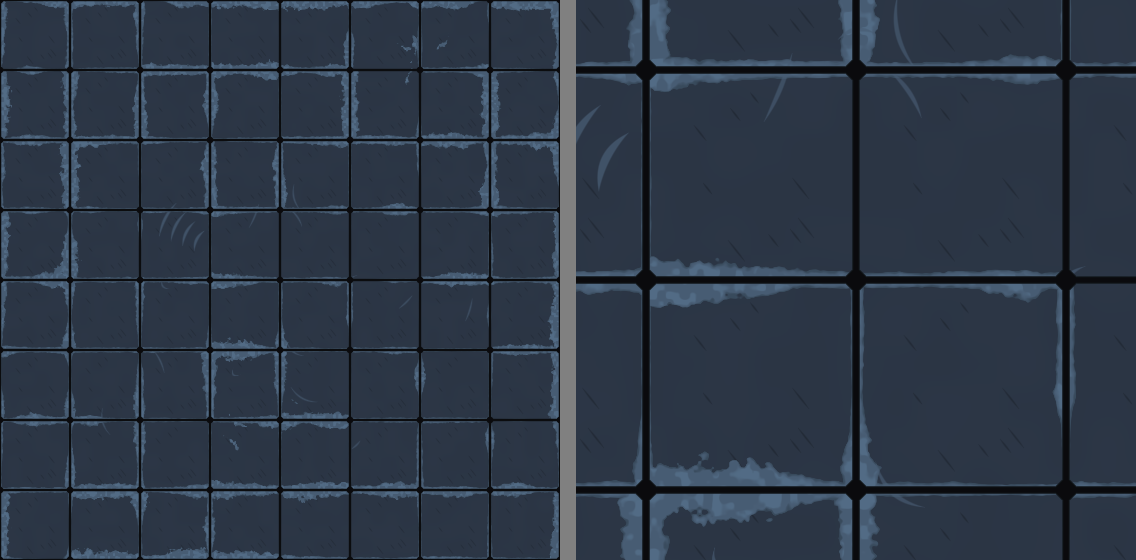
Left: the whole. Right: its middle third, enlarged.
This texture is drawn by a WebGL 1 fragment shader. Its source:

```glsl
precision highp float;
// Eight by eight slate-blue tiles with thin black grout and chamfered corners.
// Ragged pale wear grows from the grout lines by noise; looped strokes add
// scuffs, curved scratches and the faint nicks shared by every tile.
uniform vec2 u_resolution;

const float TILES = 8.0;

float hash(vec2 p) {
  vec3 q = fract(p.xyx * vec3(0.1031, 0.1030, 0.0973));
  q += dot(q, q.yzx + 33.33);
  return fract((q.x + q.y) * q.z);
}

vec2 hash2(float n) {
  return vec2(hash(vec2(n, 3.7)), hash(vec2(n, 19.3)));
}

float noise(vec2 p) {
  vec2 i = floor(p), f = fract(p);
  f = f * f * (3.0 - 2.0 * f);
  return mix(mix(hash(i), hash(i + vec2(1, 0)), f.x),
             mix(hash(i + vec2(0, 1)), hash(i + vec2(1, 1)), f.x), f.y);
}

float fbm(vec2 p) {
  return 0.45 * noise(p) + 0.33 * noise(p * 2.1 + 7.0) + 0.22 * noise(p * 4.3 + 13.0);
}

// Signed distance to a bent stroke that tapers towards both ends.
float stroke(vec2 p, float angle, float halfLength, float bend, float width) {
  float c = cos(angle), s = sin(angle);
  vec2 q = vec2(c * p.x + s * p.y, c * p.y - s * p.x);
  float x = q.x / halfLength;
  float across = abs(q.y - bend * x * x) - width * max(1.0 - x * x, 0.0);
  return max(across, (abs(x) - 1.0) * halfLength);
}

// Depth of wear beside the grout lines that cross p.x; positive where worn.
float edgeWear(vec2 p, float seed, float rim, float grain) {
  float line = floor(p.x + 0.5);
  float side = step(line, p.x);
  float fromGrout = abs(p.x - line) - 0.016;
  float amount = hash(vec2(line + seed, floor(p.y) + 5.0));
  float drift = noise(vec2(line * 9.0 + seed + side * 0.4, p.y * 2.3));
  float outer = smoothstep(2.4, 4.0, abs(p.x - 4.0));
  float reach = 0.11 * smoothstep(0.4, 0.95, 0.45 * amount + 0.55 * drift + 0.2 * outer);
  reach += rim * smoothstep(0.15, 0.4, amount + 0.3 * drift);
  return reach * (0.3 + 1.3 * grain) - fromGrout;
}

void main() {
  vec2 p = gl_FragCoord.xy / u_resolution * TILES;
  float px = TILES / min(u_resolution.x, u_resolution.y);
  vec2 cell = fract(p) - 0.5;
  float grain = fbm(p * 11.0);

  // Tile face with a slight mottling
  vec3 color = vec3(0.17, 0.21, 0.27) * (0.985 + 0.03 * noise(p * 5.0));

  // Faint diagonal nicks, the same on each tile
  float nicks = 0.0;
  for (int i = 0; i < 9; i++) {
    float n = float(i);
    vec2 center = (hash2(n + 41.0) - 0.5) * 0.8;
    float d = stroke(cell - center, -0.9, 0.03 + 0.04 * hash(vec2(n, 8.0)), 0.0, 0.004);
    nicks = max(nicks, 1.0 - smoothstep(-px, px, d));
  }
  color *= 1.0 - 0.22 * nicks;

  // Worn edges: horizontal lines carry a stronger rim than vertical ones
  float wear = max(edgeWear(p, 2.0, 0.008, grain), edgeWear(p.yx, 57.0, 0.021, grain));

  // Broad scuffs in two loose clusters
  for (int i = 0; i < 7; i++) {
    float n = float(i);
    vec2 center = mix(vec2(5.9, 7.2), vec2(3.7, 2.0), step(3.5, n));
    center += (hash2(n + 11.0) - 0.5) * vec2(1.1, 0.9);
    float d = stroke(p - center, 6.28 * hash(vec2(n, 71.0)), 0.28, 0.1, 0.1);
    wear = max(wear, -d - 0.16 * grain);
  }

  // Wear runs from a dull fringe to a pale core
  float speckle = noise(p * 27.0);
  vec3 paint = mix(vec3(0.22, 0.29, 0.36), vec3(0.28, 0.36, 0.45),
                   smoothstep(0.0, 0.014, wear + 0.012 * (speckle - 0.5)));
  paint = mix(paint, vec3(0.32, 0.42, 0.52),
              smoothstep(0.45, 0.7, speckle) * smoothstep(0.008, 0.03, wear));
  color = mix(color, paint, smoothstep(-0.5 * px, 0.5 * px, wear));

  // Stray curved scratches
  float scratches = 0.0;
  for (int i = 0; i < 15; i++) {
    float n = float(i);
    vec2 center = vec2(1.4, 0.9) + hash2(n + 83.0) * vec2(5.4, 4.3);
    vec2 form = hash2(n + 131.0);
    float d = stroke(p - center, 6.28 * form.x, 0.06 + 0.16 * form.y, 0.06 * form.x, 0.011);
    scratches = max(scratches, 0.65 * (1.0 - smoothstep(-px, px, d)));
  }
  // A raking group of parallel scratches
  for (int i = 0; i < 4; i++) {
    float n = float(i);
    vec2 center = vec2(2.36 + 0.15 * n, 4.88 - 0.1 * n);
    float d = stroke(p - center, 1.1, 0.26 - 0.035 * n, -0.04, 0.02);
    scratches = max(scratches, 0.75 * (1.0 - smoothstep(-px, px, d)));
  }
  color = mix(color, vec3(0.28, 0.36, 0.45), scratches);

  // Grout with a soft lip and small diamonds at the crossings
  vec2 a = abs(cell);
  float grout = max(max(a.x, a.y) - 0.484, (a.x + a.y - 0.935) * 0.707);
  color = mix(color, vec3(0.07, 0.09, 0.11), smoothstep(-0.7 * px, 0.7 * px, grout + 0.002));
  color = mix(color, vec3(0.04, 0.04, 0.05), smoothstep(-0.7 * px, 0.7 * px, grout - 0.003));
  gl_FragColor = vec4(color, 1.0);
}
```
